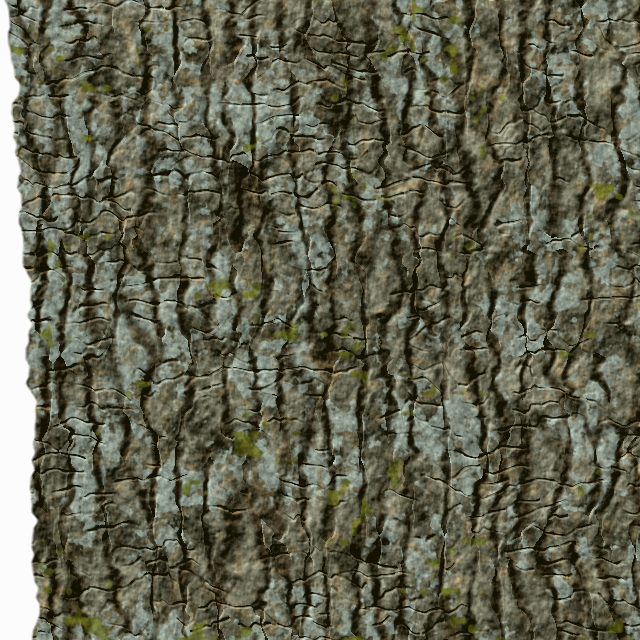
A Shadertoy shader for this texture:

```glsl
// Deeply furrowed tree bark with pale lichen, beside a bright background on the left.

vec2 hash2(vec2 p) {
    vec3 q = fract(p.xyx * vec3(0.1031, 0.1030, 0.0973));
    q += dot(q, q.yzx + 33.33);
    return fract((q.xx + q.yz) * q.zy);
}

float noise(vec2 p) {
    vec2 i = floor(p), f = fract(p);
    f = f * f * (3.0 - 2.0 * f);
    float low = mix(hash2(i).x, hash2(i + vec2(1, 0)).x, f.x);
    float high = mix(hash2(i + vec2(0, 1)).x, hash2(i + vec2(1, 1)).x, f.x);
    return mix(low, high, f.y);
}

float fbm(vec2 p) {
    float sum = 0.0, amp = 0.54;
    for (int i = 0; i < 3; i++) {
        sum += amp * noise(p);
        p = mat2(1.6, 1.2, -1.2, 1.6) * p + 17.3;
        amp *= 0.54;
    }
    return sum / 0.99;
}

// Cell plates: x is the gap to the nearest border, y is how upright that border is.
vec2 plates(vec2 p) {
    vec2 cell = floor(p), first = vec2(9), second = vec2(9);
    for (int y = -1; y <= 1; y++)
    for (int x = -1; x <= 1; x++) {
        vec2 c = cell + vec2(x, y);
        vec2 d = c + 0.1 + 0.8 * hash2(c) - p;
        if (dot(d, d) < dot(first, first)) { second = first; first = d; }
        else if (dot(d, d) < dot(second, second)) second = d;
    }
    vec2 across = normalize(second - first + 0.0001);
    return vec2(length(second) - length(first), abs(across.x));
}

vec2 bend(vec2 p) {
    p.x += 0.045 * p.y * (1.0 - p.x);
    p += 0.030 * (vec2(noise(p * vec2(9, 7)), noise(p * 8.0 + 20.0)) - 0.5);
    p += 0.016 * (vec2(noise(p * 32.0 + 5.0), noise(p * 30.0 + 40.0)) - 0.5);
    return p + 0.007 * (vec2(noise(p * 95.0), noise(p * 95.0 + 60.0)) - 0.5);
}

// Returns total height, ridge profile, lumps and fine grain.
vec4 relief(vec2 p) {
    vec2 q = bend(p);
    vec2 column = plates(q * vec2(23.0, 6.5) + 3.0);
    float depth = mix(0.3, 1.0, column.y) * mix(0.65, 1.1, noise(q * vec2(20, 13) + 9.0));
    float ridge = 1.0 - depth * (1.0 - smoothstep(0.0, 0.52, column.x));

    // Short crosswise cracks break the ridges into blocks.
    vec2 block = plates(q * vec2(27.0, 36.0) + 50.0);
    float crack = (1.0 - smoothstep(0.02, 0.16, block.x)) * (1.0 - block.y * block.y);
    ridge -= 0.65 * crack * smoothstep(0.38, 0.62, noise(q * 24.0 + 70.0));

    float lump = fbm(q * vec2(48, 36) + 11.0);
    float grain = fbm(p * vec2(120, 105) + 31.0);
    return vec4(0.48 * ridge + 0.55 * lump + 0.28 * grain, ridge, lump, grain);
}

void mainImage(out vec4 fragColor, in vec2 fragCoord) {
    vec2 p = fragCoord / iResolution.xy;
    vec4 bark = relief(p);
    float ridge = bark.y, lump = bark.z, grain = bark.w;

    // Soft daylight from the upper left.
    float slope = bark.x - relief(p + vec2(-0.0022, 0.0032)).x;
    float tone = 0.11 + 0.32 * ridge + 0.32 * (lump - 0.5) + 0.38 * (grain - 0.5);
    tone += 0.75 * clamp(slope, -0.3, 0.25) + 0.07 * (noise(p * 7.0 + 80.0) - 0.5);
    tone = clamp(tone, 0.07, 0.75);
    vec3 color = vec3(tone, tone * 0.99, tone * 0.93 - 0.055);

    // Brown furrows and warm, freshly flaked bark.
    float furrow = 1.0 - smoothstep(0.1, 0.65, ridge);
    color *= mix(vec3(1), vec3(1.06, 0.95, 0.87), furrow);
    float flake = smoothstep(0.66, 0.8, noise(p * vec2(70, 55) + 90.0));
    color *= mix(vec3(1), vec3(1.08, 1.0, 0.9), flake);

    // Crinkled lichen in loose patches, denser on two spots near the left.
    float spots = exp(-dot(p - vec2(0.13, 0.47), p - vec2(0.13, 0.47)) * 350.0)
                + exp(-dot(p - vec2(0.28, 0.04), p - vec2(0.28, 0.04)) * 900.0);
    float patches = 0.55 * fbm(p * vec2(15, 12) + 7.0) + 0.5 * fbm(p * 78.0 + 44.0);
    patches += 0.10 * spots + 0.05 * (1.0 - smoothstep(0.0, 0.35, p.x));
    float lichen = smoothstep(0.55, 0.64, patches) * smoothstep(0.2, 0.7, ridge);
    float frill = fbm(p * 150.0 + 12.0);
    vec3 lichenColor = vec3(0.55, 0.61, 0.57) * (0.62 + 0.8 * frill + 0.9 * slope);
    color = mix(color, lichenColor, 0.78 * lichen);

    // Sparse yellow-green moss.
    float moss = smoothstep(0.72, 0.82, noise(p * 65.0 + 25.0)) * smoothstep(0.7, 0.82, noise(p * 13.0 + 64.0));
    color = mix(color, vec3(0.36, 0.38, 0.07) * (0.5 + grain), 0.7 * moss);

    // The trunk's ragged silhouette against the light.
    float edge = 0.056 - 0.045 * p.y * p.y;
    edge += 0.014 * (noise(vec2(p.y * 22.0, 3.0)) - 0.5) + 0.008 * (noise(vec2(p.y * 75.0, 8.0)) - 0.5);
    float trunk = smoothstep(edge - 0.003, edge + 0.003, p.x);
    fragColor = vec4(mix(vec3(0.99), color, trunk), 1.0);
}
```
